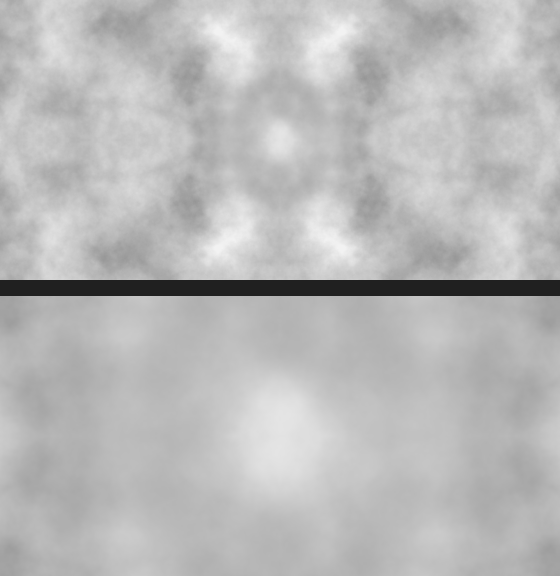
Top, the full canvas; bottom, a detail of the centre.
Give the GLSL for this texture, as a Shadertoy shader.

```glsl
// Soft grey clouds folded into four mirrored quadrants.
// Layered sines set the broad light and dark masses, and value noise
// adds billows whose fine detail softens toward the centre.

float hash(vec2 cell) {
    vec3 h = fract(vec3(cell.xyx) * 0.1031);
    h += dot(h, h.yzx + 33.33);
    return fract((h.x + h.y) * h.z);
}

float valueNoise(vec2 p) {
    vec2 cell = floor(p), f = fract(p);
    f = f * f * (3.0 - 2.0 * f);
    return mix(mix(hash(cell), hash(cell + vec2(1, 0)), f.x),
               mix(hash(cell + vec2(0, 1)), hash(cell + vec2(1, 1)), f.x), f.y);
}

// Octaves centred on zero; detail scales the finer ones
float billows(vec2 p, float detail) {
    float sum = 0.0, amplitude = 0.5;
    for (int i = 0; i < 6; i++) {
        sum += amplitude * (valueNoise(p) - 0.5) * (i < 2 ? 1.0 : detail);
        p = mat2(1.6, 1.2, -1.2, 1.6) * p + 17.3;
        amplitude *= 0.56;
    }
    return sum;
}

float softSpot(vec2 p, vec2 centre, vec2 radius) {
    vec2 d = (p - centre) / radius;
    return exp(-dot(d, d));
}

// Broad tone of one quadrant: x runs 0 to 1, y runs 0 to 0.5
float broadTone(vec2 q) {
    const float TAU = 6.28319;
    float outerWave = -cos(TAU * (2.0 * q.x + 0.16 * sin(TAU * q.x)));
    float middleWave = cos(13.4 * q.x + 0.9 * sin(6.5 * q.x));
    float tone = mix(0.042 * middleWave, 0.055 * outerWave,
                     smoothstep(0.10, 0.38, q.y));
    // Bright arm slanting outward, then the dark hollows beside it
    vec2 slanted = vec2(q.x - 0.6 * (q.y - 0.35), q.y);
    tone += 0.13 * softSpot(slanted, vec2(0.20, 0.37), vec2(0.10, 0.14));
    tone -= 0.14 * softSpot(q, vec2(0.32, 0.21), vec2(0.06, 0.075));
    tone -= 0.09 * softSpot(q, vec2(0.61, 0.43), vec2(0.07, 0.08));
    tone += 0.05 * softSpot(q, vec2(0.92, 0.15), vec2(0.09));
    return tone;
}

void mainImage(out vec4 fragColor, in vec2 fragCoord) {
    vec2 p = (fragCoord - 0.5 * iResolution.xy) / iResolution.y;
    vec2 q = abs(p);
    float detail = mix(0.5, 1.1, smoothstep(0.12, 0.42, length(q)));

    // Bend the broad masses so their borders turn ragged
    vec2 bend = vec2(billows(q * 9.0 + 4.0, 1.0), billows(q * 9.0 + 29.0, 1.0));
    float grey = 0.743 + broadTone(q + 0.12 * bend);
    grey += 0.29 * billows(q * 8.0 + 3.7, detail);

    // Unmirrored haze breaks the symmetry in the middle
    float middle = 1.0 - smoothstep(0.05, 0.35, length(q));
    grey += 0.14 * middle * billows(p * 7.0 + 8.0, 0.7);

    fragColor = vec4(vec3(clamp(grey, 0.52, 0.95)), 1.0);
}
```
